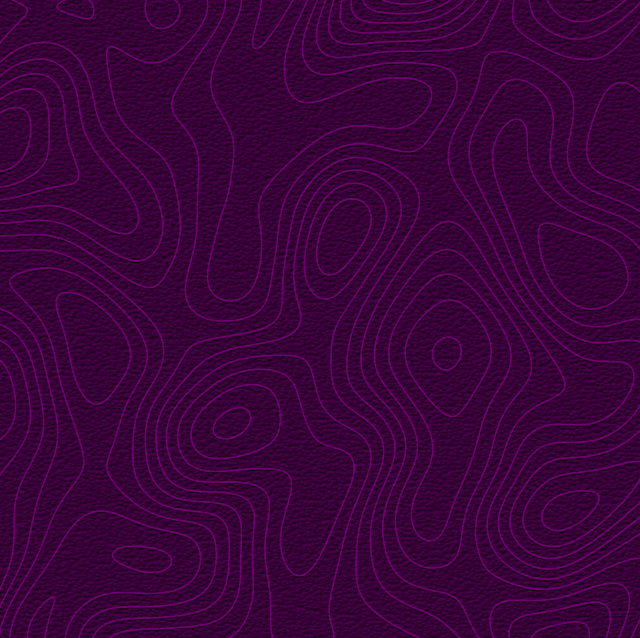
Write a Shadertoy shader that draws this pattern.

```glsl
const vec3 PURPLE = vec3(1.0, 0.0, 1.0);
const float BASE_TONE = 0.212;
const float LINE_TONE = 0.43;

vec2 hash2(vec2 cell) {
    vec3 q = fract(cell.xyx * vec3(0.1031, 0.1030, 0.0973));
    q += dot(q, q.yzx + 33.33);
    return fract((q.xx + q.yz) * q.zy);
}

// Distance to the nearest scattered point
float cellular(vec2 p) {
    vec2 cell = floor(p), f = p - cell;
    float nearest = 4.0;
    for (int y = -1; y <= 1; y++)
    for (int x = -1; x <= 1; x++) {
        vec2 offset = vec2(x, y);
        vec2 d = offset + hash2(cell + offset) - f;
        nearest = min(nearest, dot(d, d));
    }
    return sqrt(nearest);
}

// Rolling terrain: warped sines in evenly turned directions
float terrain(vec2 p, float levels) {
    p += 0.035 * sin(p.yx * vec2(9.0, 11.0) + vec2(1.3, 4.1));
    p += 0.006 * sin(p.yx * vec2(33.0, 29.0) + vec2(2.0, 0.7));
    float height = 0.0;
    for (int i = 0; i < 7; i++) {
        float k = float(i);
        float angle = 2.4 * k + 0.5;
        float frequency = 11.0 + 2.2 * k;
        float phase = 6.283 * fract(0.37 + k * 0.618);
        vec2 direction = vec2(cos(angle), sin(angle));
        height += 11.0 / frequency * sin(frequency * dot(p, direction) + phase);
    }
    return height * levels;
}

vec2 terrainSlope(vec2 p, float levels, float stepSize) {
    vec2 e = vec2(stepSize, 0.0);
    return vec2(terrain(p + e.xy, levels) - terrain(p - e.xy, levels),
                terrain(p + e.yx, levels) - terrain(p - e.yx, levels)) / (2.0 * stepSize);
}

// Soft line of even width along each whole level
float contour(float height, float steepness, float halfWidth, float blur) {
    float d = abs(fract(height + 0.5) - 0.5) / max(steepness, 0.01);
    return 1.0 - smoothstep(halfWidth - blur, halfWidth + blur, d);
}

// Fine leather grain lit from above
float embossedGrain(vec2 p, vec2 scale, float relief) {
    vec2 light = vec2(-0.0004, 0.001) * relief;
    return cellular((p + light) * scale) - cellular((p - light) * scale);
}

void mainImage(out vec4 fragColor, in vec2 fragCoord) {
    vec2 p = fragCoord / iResolution.y;
    float pixel = 1.0 / iResolution.y;
    float levels = 1.8;

    // Contour lines and their thin shadow
    float height = terrain(p, levels);
    vec2 slope = terrainSlope(p, levels, 0.001);
    float steepness = length(slope);
    float blur = max(0.0009, 0.55 * pixel);
    float line = contour(height, steepness, 0.0013, blur);
    vec2 shadowOffset = vec2(-0.0012, 0.0026);
    float shadow = contour(height + dot(slope, shadowOffset), steepness, 0.0011, blur);

    // Grain shading
    float grain = embossedGrain(p, vec2(125.0, 190.0), 1.1);
    float tone = BASE_TONE + 0.18 * grain - 0.05 * shadow;
    tone = mix(tone, LINE_TONE + 0.08 * grain, line);

    fragColor = vec4(PURPLE * clamp(tone, 0.05, 0.46), 1.0);
}
```
